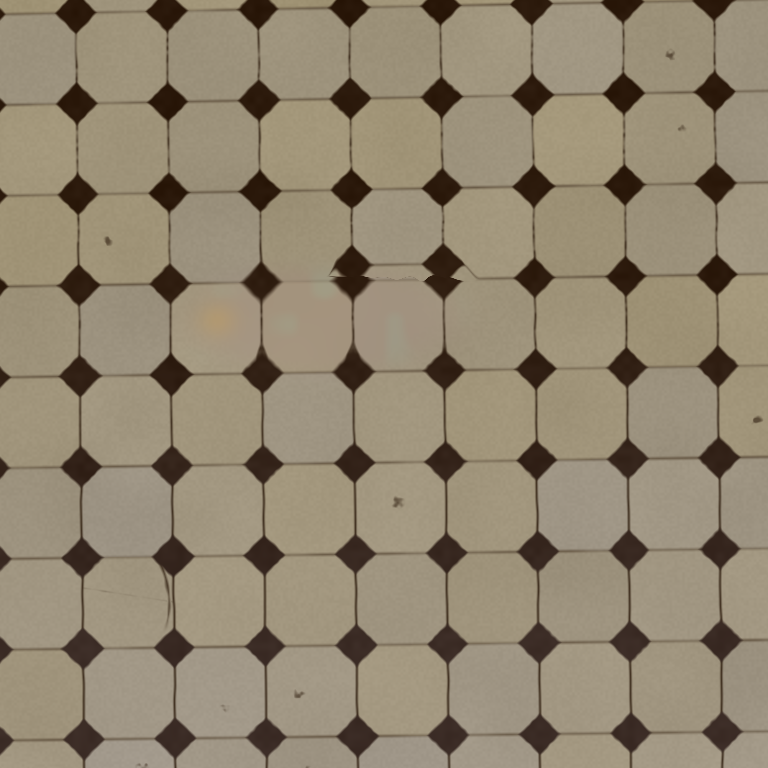
A three.js fragment shader for this pattern:

```glsl
// Old floor of pale octagon tiles with small dark diamonds at their corners.
// A slightly skewed square lattice gives each node a diamond and two joints;
// hashes and value noise vary the glaze, joints and specks, plus one worn area.

varying vec2 vUv;

// Lattice, in canvas units
const vec2 ORIGIN = vec2(0.1055, 0.3919);
const vec2 PITCH = vec2(0.1187, 0.1183);
const float LEAN = 0.0115;         // sideways drift of the columns
const vec2 RISE = vec2(0.0115, 0.008); // slope of the rows, and its growth upward

// Shapes, in cells
const float DIAMOND = 0.228;       // half diagonal
const float JOINT_V = 0.010;       // half widths of the joints
const float JOINT_H = 0.011;
const float EDGE = 0.018;          // edge softness
const float SPECK_CHANCE = 0.11;

// Damage
const vec2 WORN_CENTRE = vec2(0.42, 0.585);
const vec2 WORN_SIZE = vec2(0.19, 0.075);
const vec2 STAIN = vec2(0.283, 0.583);
const float BREAK_HEIGHT = 0.637;
const float BREAK_SHIFT = 0.17;
const vec2 CRACKED_TILE = vec2(0.0, -2.0);

// Colours
const vec3 GLAZE = vec3(0.625, 0.582, 0.492);
const vec3 DIAMOND_TOP = vec3(0.165, 0.095, 0.04);
const vec3 DIAMOND_LOW = vec3(0.225, 0.165, 0.14);
const vec3 GROUT_V = vec3(0.21, 0.145, 0.085);
const vec3 GROUT_H = vec3(0.37, 0.31, 0.235);

float hash(vec2 p) {
  vec3 q = fract(vec3(p.xyx) * 0.1031);
  q += dot(q, q.yzx + 33.33);
  return fract((q.x + q.y) * q.z);
}

float noise(vec2 p) {
  vec2 i = floor(p), f = fract(p);
  f = f * f * (3.0 - 2.0 * f);
  return mix(mix(hash(i), hash(i + vec2(1.0, 0.0)), f.x),
             mix(hash(i + vec2(0.0, 1.0)), hash(i + 1.0), f.x), f.y);
}

// Coverage of a shape from its signed distance
float cover(float d, float soft) {
  return 1.0 - smoothstep(-soft, soft, d);
}

float blob(vec2 p, vec2 size) {
  p /= size;
  return exp(-dot(p, p));
}

vec2 lattice(vec2 uv) {
  vec2 p = uv - ORIGIN;
  vec2 skew = vec2(LEAN * p.y, -(RISE.x + RISE.y * uv.y) * p.x);
  return (p + skew) / PITCH;
}

// How far the slipped strip above the break has moved
float slip(vec2 uv) {
  float start = BREAK_HEIGHT + 0.008 * (noise(uv * 60.0) - 0.5);
  float across = smoothstep(0.42, 0.44, uv.x) * (1.0 - smoothstep(0.60, 0.625, uv.x));
  float up = smoothstep(start, start + 0.003, uv.y) * (1.0 - smoothstep(0.68, 0.74, uv.y));
  return BREAK_SHIFT * across * up;
}

vec3 glaze(vec2 g, float worn) {
  vec2 id = floor(g);
  vec3 c = GLAZE + 0.032 * (hash(id + 7.0) - 0.5);
  c += vec3(0.012, 0.0, -0.045) * (hash(id + 31.0) - 0.5);
  c += vec3(-0.005, 0.0, 0.03) * (0.55 - vUv.y) + 0.03 * (0.35 - vUv.y) * (1.0 - vUv.y);
  c += 0.022 * (noise(g * 1.7) - 0.5);
  c += 0.022 * (1.0 - worn) * (noise(vUv * 300.0) - 0.5);
  // Rosy, smeared glaze with pale patches and one ochre stain
  c += worn * (vec3(0.005, -0.012, 0.008) + vec3(-0.01, 0.03, 0.025) * smoothstep(0.6, 0.9, noise(g * 2.6 + 5.0)));
  c += vec3(0.05, 0.015, -0.055) * blob(vUv - STAIN, vec2(0.025, 0.022));
  return c;
}

// Dark specks on a few tiles, and a chipped edge with a hairline on one
float blemish(vec2 g) {
  vec2 id = floor(g), f = fract(g);
  vec2 at = 0.3 + 0.4 * vec2(hash(id + 3.0), hash(id + 19.0));
  float size = mix(0.018, 0.055, hash(id + 43.0));
  float speck = cover(length(f - at) + 0.07 * (noise(g * 25.0) - 0.5) - size, 0.03);
  speck *= step(hash(id + 61.0), SPECK_CHANCE);
  float bow = 0.95 - 0.5 * (f.y - 0.5) * (f.y - 0.5);
  float chip = cover(abs(f.x - bow) - 0.025 * noise(g * 9.0), 0.02) * smoothstep(0.15, 0.4, f.y);
  float hair = 0.3 * cover(abs(f.y - 0.67 + 0.17 * f.x) - 0.004, 0.018) * noise(g * 8.0);
  float cracked = 1.0 - step(0.5, length(id - CRACKED_TILE));
  return max(0.65 * speck, cracked * max(0.8 * chip, hair));
}

void main() {
  vec2 g = lattice(vUv);
  g.y -= slip(vUv);
  vec2 node = floor(g + 0.5);
  vec2 d = g - node;
  float worn = smoothstep(0.2, 0.7, blob(vUv - WORN_CENTRE, WORN_SIZE));
  vec3 color = mix(glaze(g, worn), GROUT_V, blemish(g));

  // Joints: faint across; darker upright, broken up toward the top
  float across = cover(abs(d.y) - JOINT_H, EDGE * 1.3);
  across *= (0.5 + 0.5 * noise(g * vec2(3.0, 1.0))) * (1.0 - 0.75 * worn);
  color = mix(color, GROUT_H, across);
  float flare = 0.08 * worn * step(0.0, d.y) * (1.0 - smoothstep(0.1, 0.36, d.y));
  float upright = cover(abs(d.x + 0.012 * (noise(g * 5.0) - 0.5)) - JOINT_V - flare, EDGE);
  upright *= 1.0 - 0.6 * smoothstep(0.3, 0.8, vUv.y) * noise(g * vec2(1.0, 22.0));
  color = mix(color, GROUT_V, upright);

  // Diamonds with slightly uneven size and rims
  float size = DIAMOND + 0.014 * (hash(node + 11.0) - 0.5);
  float rim = (abs(d.x) + abs(d.y) - size) * 0.7071 + 0.014 * (noise(g * 16.0) - 0.5);
  vec3 dark = mix(DIAMOND_LOW, DIAMOND_TOP, smoothstep(0.1, 0.75, vUv.y));
  dark += 0.025 * (noise(g * 12.0) - 0.5) + 0.02 * (hash(node) - 0.5);
  color = mix(color, dark, cover(rim, EDGE * (1.0 + worn)));

  gl_FragColor = vec4(color, 1.0);
}
```
